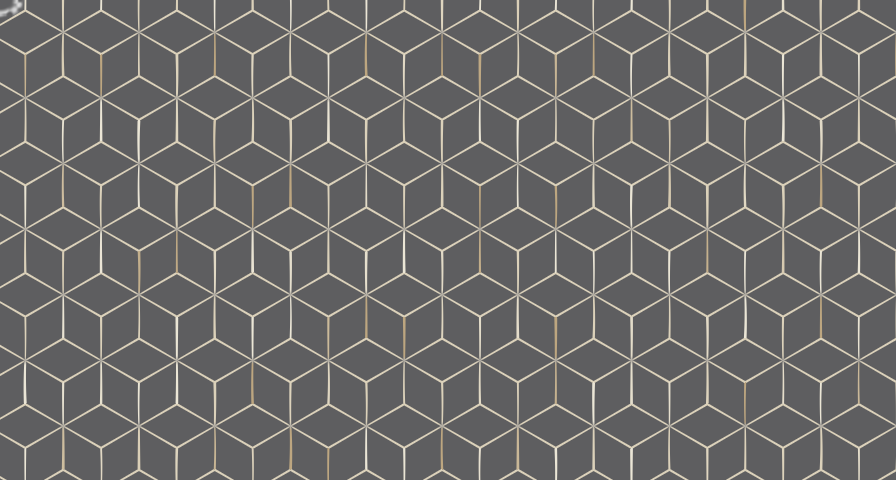
Reproduce this pattern procedurally as a Shadertoy shader.

```glsl
// Tumbling-block rhombus lattice in thin cream lines on charcoal, with a scuffed corner

float hash(vec3 p) {
    p = fract(p * vec3(0.1031, 0.1030, 0.0973));
    p += dot(p, p.yzx + 33.33);
    return fract((p.x + p.y) * p.z);
}

float valueNoise(vec2 p) {
    vec2 i = floor(p), f = fract(p);
    f = f * f * (3.0 - 2.0 * f);
    float low = mix(hash(vec3(i, 7.0)), hash(vec3(i + vec2(1, 0), 7.0)), f.x);
    float high = mix(hash(vec3(i + vec2(0, 1), 7.0)), hash(vec3(i + 1.0, 7.0)), f.x);
    return mix(low, high, f.y);
}

// Offset from the nearest hub of a triangular lattice with unit spacing
vec2 hubOffset(vec2 p) {
    vec2 period = vec2(1.0, sqrt(3.0));
    vec2 a = p - period * round(p / period);
    vec2 shifted = p - 0.5 * period;
    vec2 b = shifted - period * round(shifted / period);
    return dot(a, a) < dot(b, b) ? a : b;
}

// Line colour in rgb, coverage in a
vec4 spokes(vec2 p, float pixel) {
    vec2 q = hubOffset(p);
    vec2 hub = round(2.0 * (p - q) / vec2(1.0, sqrt(3.0)));

    // Fold into one of six sectors, each holding one spoke
    float sector = floor(atan(q.y, q.x) / radians(60.0));
    float angle = (sector + 0.5) * radians(60.0);
    vec2 dir = vec2(cos(angle), sin(angle));
    float along = dot(q, dir);
    float across = q.y * dir.x - q.x * dir.y;

    // Upright spokes vary most in width, bow and tint
    float upright = step(0.9, abs(dir.y));
    vec3 seed = vec3(hub, sector) + 50.0;
    float widthRand = hash(seed);
    float bowRand = hash(seed + 17.0) - 0.5;
    float tint = hash(seed + 31.0);

    across += upright * bowRand * 0.16 * along * (0.577 - along);
    float halfWidth = mix(0.0095, 0.0145, along / 0.577);
    halfWidth *= 1.0 + upright * 0.5 * (widthRand - 0.35);
    float coverage = clamp((halfWidth - abs(across)) / pixel + 0.5, 0.0, 1.0);

    vec3 cream = vec3(0.86, 0.82, 0.73);
    vec3 tan = vec3(0.74, 0.65, 0.50);
    vec3 ivory = vec3(0.92, 0.90, 0.84);
    vec3 colour = mix(cream, ivory, upright * smoothstep(0.55, 0.9, tint));
    colour = mix(colour, tan, upright * smoothstep(0.25, 0.1, tint));
    colour = mix(vec3(0.70, 0.68, 0.64), colour, smoothstep(0.0, 0.07, along));
    return vec4(colour, coverage);
}

// Pale worn crescent around the upper left corner
float cornerScuff(vec2 c) {
    float ring = smoothstep(0.009, 0.001, abs(length(c * vec2(1.0, 1.3)) - 0.021));
    return ring * smoothstep(0.2, 0.75, valueNoise(c * 180.0));
}

void mainImage(out vec4 fragColor, in vec2 fragCoord) {
    vec2 uv = fragCoord / iResolution.x;

    // Lattice spacing and placement
    float repeats = 11.824;
    vec2 p = uv * repeats - vec2(4.334, 3.31);
    vec4 line = spokes(p, repeats / iResolution.x);
    vec3 colour = mix(vec3(0.370, 0.370, 0.376), line.rgb, line.a);

    // Wear
    vec2 corner = vec2(uv.x, iResolution.y / iResolution.x - uv.y);
    colour = mix(colour, vec3(0.86), cornerScuff(corner));

    fragColor = vec4(colour, 1.0);
}
```
